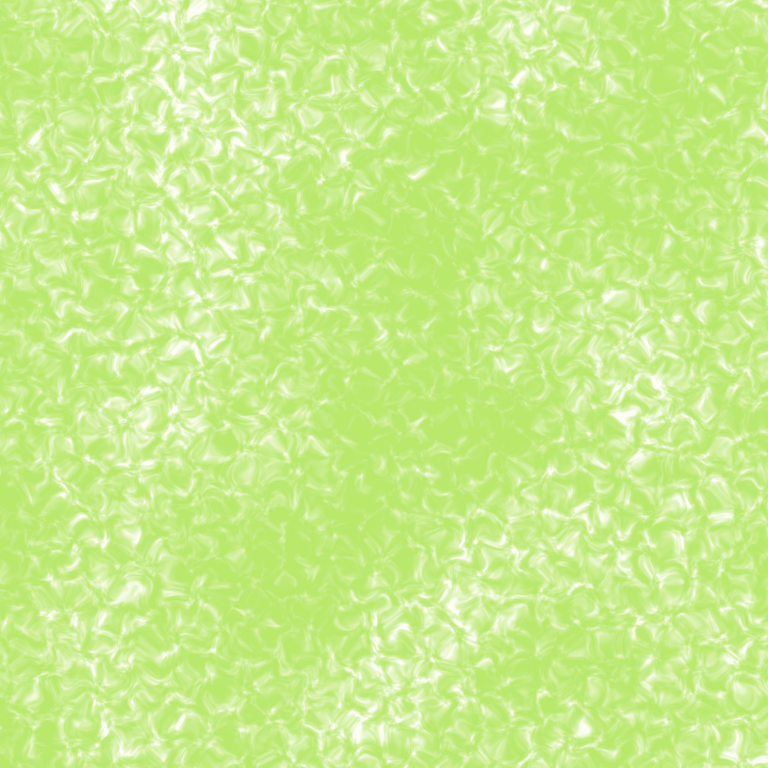
Write a WebGL 2 fragment shader that draws this texture.

```glsl
#version 300 es
precision highp float;
// Lime green ground dusted with soft, pale, wispy flecks.
// Warped octaves of gradient noise make the flecks, broad octaves vary their
// density, and a power curve turns the sum into mostly green with few whites.

uniform vec2 u_resolution;
out vec4 fragColor;

// Unit gradient for a lattice cell, from an integer hash.
vec2 cellGradient(vec2 cell) {
    uvec2 q = uvec2(ivec2(cell) + 4096);
    uint h = q.x * 1597334673u ^ q.y * 3812015801u;
    h = (h ^ (h >> 15)) * 2246822519u;
    h ^= h >> 13;
    float angle = float(h & 65535u) / 65536.0 * 6.28319;
    return vec2(cos(angle), sin(angle));
}

// Gradient noise scaled to roughly unit variance.
float gradientNoise(vec2 p) {
    vec2 cell = floor(p), f = p - cell;
    vec2 w = f * f * f * (f * (f * 6.0 - 15.0) + 10.0);
    float a = dot(cellGradient(cell), f);
    float b = dot(cellGradient(cell + vec2(1, 0)), f - vec2(1, 0));
    float c = dot(cellGradient(cell + vec2(0, 1)), f - vec2(0, 1));
    float d = dot(cellGradient(cell + vec2(1, 1)), f - vec2(1, 1));
    return 4.65 * mix(mix(a, b, w.x), mix(c, d, w.x), w.y);
}

// Three rotated octaves, normalised back to unit variance.
float layeredNoise(vec2 p, float gain) {
    mat2 turn = mat2(0.8, 0.6, -0.6, 0.8);
    float sum = 0.0, power = 0.0, amplitude = 1.0;
    for (int i = 0; i < 3; i++) {
        sum += amplitude * gradientNoise(p);
        power += amplitude * amplitude;
        amplitude *= gain;
        p = turn * p * 1.93 + 17.3;
    }
    return sum * inversesqrt(power);
}

void main() {
    vec2 uv = gl_FragCoord.xy / min(u_resolution.x, u_resolution.y);

    // Broad drifts of density, a little heavier away from the centre.
    float drift = layeredNoise(uv * 3.4 + 5.7, 0.65);
    float edge = length(gl_FragCoord.xy / u_resolution - 0.5) - 0.38;

    // Fine flecks, bent into wisps.
    vec2 bend = vec2(gradientNoise(uv * 31.0 + 40.0), gradientNoise(uv * 31.0 + 90.0));
    float flecks = layeredNoise((uv + 0.0045 * bend) * 56.0 + 11.0, 0.55);

    // Skewed response: wide green areas, rare bright cores.
    float level = 0.84 * flecks + 0.5 * drift + 1.1 * edge;
    float paleness = min(0.04 * pow(max(level + 1.9, 0.0), 2.2), 1.0);

    vec3 lime = vec3(0.725, 0.908, 0.42);
    vec3 cream = vec3(0.985, 0.99, 0.95);
    fragColor = vec4(mix(lime, cream, paleness), 1.0);
}
```
